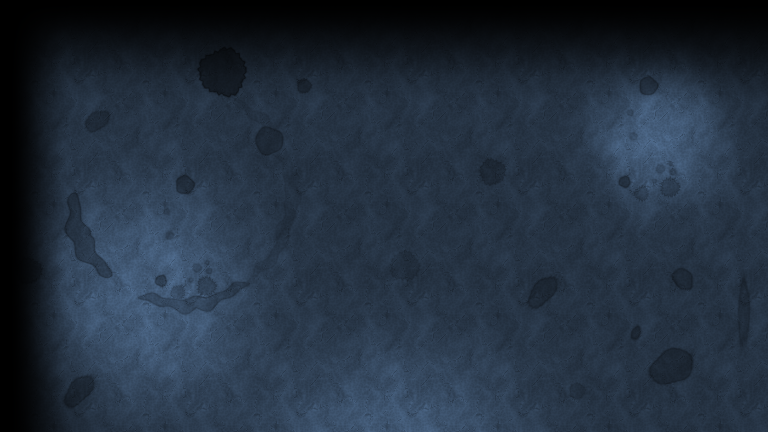
This texture is drawn by a Shadertoy shader. Its source:

```glsl
// Stained blue plaster in the dark: three soft pools of light on a mottled wall.
// The plaster is a tile of warped sines and wrapped cellular noise; blots, droplets
// and a broken cup ring are distance shapes that darken it with a fill and a rim.

vec2 hash2(vec2 c) {
    vec3 v = fract(c.xyx * vec3(.1031, .1030, .0973));
    v += dot(v, v.yzx + 33.33);
    return fract((v.xx + v.yz) * v.zy);
}

// Distances to the nearest two cell points, wrapped after `period` cells.
vec2 cells(vec2 p, vec2 period) {
    vec2 id = floor(p), near = vec2(8.);
    for (int j = -1; j <= 1; j++)
    for (int i = -1; i <= 1; i++) {
        vec2 c = id + vec2(i, j);
        float d = length(c + hash2(mod(c, period) + 7.) - p);
        near = d < near.x ? vec2(d, near.x) : vec2(near.x, min(near.y, d));
    }
    return near;
}

// Brightness factor of the plaster; one tile is one unit wide and high.
float plaster(vec2 t) {
    vec2 w = t * 6.28318;
    vec2 warp = vec2(sin(w.y * 2. + 2. * sin(w.x)) + .5 * sin(w.y * 5. + w.x * 3.),
                     sin(w.x * 3. + sin(w.y * 2.)) + .5 * sin(w.x * 7. - w.y * 4.));
    vec2 q = t + .045 * warp;
    vec2 patches = cells(q * vec2(5., 3.), vec2(5., 3.));
    vec2 flakes = cells(q * vec2(11., 9.) + 1.3 * warp.yx * .3, vec2(11., 9.));
    float grain = cells(t * 46., vec2(46.)).x;
    float shade = 1. + .2 * (patches.x - .45) + .13 * (flakes.x - .45) + .16 * (grain - .45);
    shade += .035 * sin(w.x * 4. + 2. * warp.x) * sin(w.y + warp.y);
    // Broken creases: a dark line with a lit lip.
    float crease = flakes.y - flakes.x;
    float broken = smoothstep(.1, .8, sin(w.x * 2. + w.y * 3. + 2. * warp.y));
    shade -= .17 * broken * (1. - smoothstep(.0, .09, crease));
    shade += .06 * broken * smoothstep(.05, .12, crease) * (1. - smoothstep(.12, .22, crease));
    return shade;
}

// Fill plus darker rim for a signed distance.
float stain(float d) {
    float rim = d / .0026;
    return .24 * smoothstep(.002, -.002, d) + .15 * exp(-rim * rim);
}

// Elliptic blot; `teeth` makes the outline ragged.
float blot(vec2 p, vec2 size, float tilt, float teeth) {
    float c = cos(tilt), s = sin(tilt);
    vec2 q = vec2(c * p.x + s * p.y, c * p.y - s * p.x) / size;
    float a = atan(q.y, q.x);
    float outline = 1. + .05 * sin(3. * a + size.x * 90.) + .04 * sin(5. * a + 1.)
                  + teeth * (sin(17. * a) + .6 * sin(29. * a + 2.));
    return stain((length(q) - outline) * min(size.x, size.y));
}

// Droplet group, stamped twice on the wall; origin at its largest top drop.
float spatter(vec2 p) {
    vec3 drops[8] = vec3[8](vec3(0., 0., .021), vec3(-.055, -.222, .013),
        vec3(.028, -.192, .010), vec3(.056, -.199, .007), vec3(-.035, -.117, .009),
        vec3(-.042, -.062, .007), vec3(.014, -.220, .005), vec3(.052, -.180, .005));
    float s = 0.;
    for (int i = 0; i < 8; i++)
        s = max(s, blot(p - drops[i].xy, drops[i].zz, float(i), 0.) * (i < 2 ? 1.2 : .6));
    s = max(s, .85 * blot(p - vec2(.050, -.235), vec2(.021), 0., .07));
    s = max(s, .7 * blot(p - vec2(-.016, -.249), vec2(.016), 1., .10));
    s = max(s, blot(p - vec2(-.245, -.477), vec2(.044, .023), .85, .02));
    return max(s, .8 * blot(p - vec2(-.361, -.199), vec2(.029), .4, .05));
}

// One arc of the cup ring, centred on angle `mid`, tapering to its ends.
float ringArc(vec2 p, float mid, float halfSpan, float width) {
    float a = atan(p.y, p.x) - mid;
    a = abs(mod(a + 3.14159, 6.28318) - 3.14159);
    float taper = sqrt(max(0., 1. - a * a / (halfSpan * halfSpan)));
    float wobble = .004 * sin(a * 13.) + .003 * sin(a * 29. + mid);
    float d = abs(length(p) - .253 - wobble) - width * taper * (1. + .25 * sin(a * 19.));
    return stain(max(d, (a - halfSpan) * .25));
}

// Pool of light with a flat middle and soft border.
float pool(vec2 p, vec2 size) {
    float r = length(p / size);
    return exp(-pow(r, 2.6));
}

void mainImage(out vec4 fragColor, in vec2 fragCoord) {
    vec2 p = fragCoord / iResolution.y;
    float aspect = iResolution.x / iResolution.y;

    // Light
    vec2 soft = p + .008 * vec2(sin(p.y * 31.), sin(p.x * 27.));
    float light = .265 + .22 * pool(soft - vec2(.345, .31), vec2(.235, .255))
                + .24 * pool(soft - vec2(1.532, .685), vec2(.145, .150))
                + .20 * pool(soft - vec2(.915, -.06), vec2(.31, .25));
    light *= smoothstep(.0, .25, 1. - p.y) * smoothstep(.02, .175, p.x);
    light *= 1. - .5 * exp(-dot(p, p) * 22.);
    light *= 1. - .3 * smoothstep(.5, 0., length(p - vec2(aspect, 1.)));

    // Stains
    float s = max(spatter(p - vec2(.428, .572)), spatter(p - vec2(1.501, .801)));
    s = max(s, 1.7 * blot(p - vec2(.516, .833), vec2(.054), 0., .035));
    s = max(s, blot(p - vec2(.704, .801), vec2(.016), 0., .03));
    s = max(s, blot(p - vec2(.623, .674), vec2(.032), .5, 0.));
    s = max(s, .8 * blot(p - vec2(.225, .720), vec2(.031, .020), .6, .03));
    s = max(s, .55 * blot(p - vec2(.937, .384), vec2(.033), 0., .05));
    s = max(s, blot(p - vec2(1.581, .354), vec2(.027, .021), -.9, .0));
    s = max(s, blot(p - vec2(1.472, .229), vec2(.016, .010), 1.2, 0.));
    s = max(s, blot(p - vec2(1.555, .151), vec2(.052, .038), .45, .01));
    s = max(s, .6 * blot(p - vec2(1.336, .095), vec2(.018), 0., .03));
    s = max(s, .7 * blot(p - vec2(1.722, .278), vec2(.075, .013), 1.55, .02));
    vec2 ring = p - vec2(.421, .549);
    s = max(s, 1.1 * ringArc(ring, 3.56, .44, .021));
    s = max(s, .9 * ringArc(ring, 4.84, .53, .014));
    s = max(s, .35 * ringArc(ring, .05, 1.0, .015));

    float wall = plaster(p / .257);
    vec3 colour = vec3(.56, .76, 1.) * light * wall * (1. - s);
    fragColor = vec4(colour, 1.);
}
```
